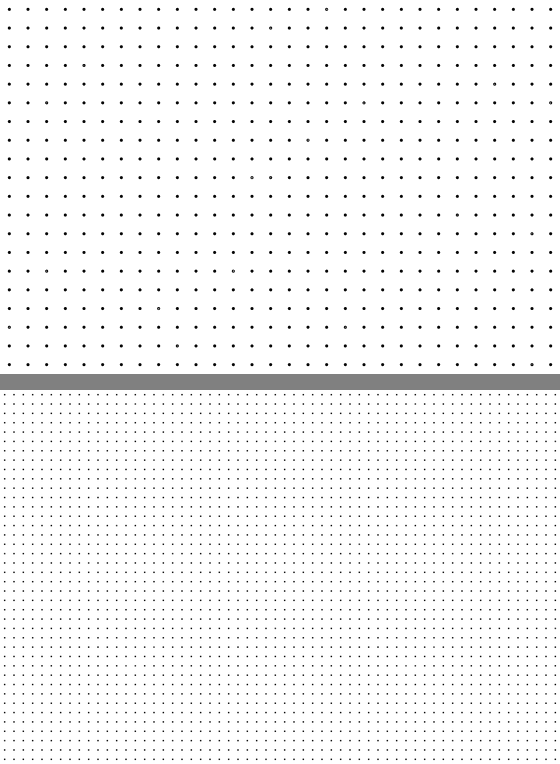
Top, the tile; bottom, the same tile 2 across and 2 down.
A WebGL 2 fragment shader for this pattern:

```glsl
#version 300 es
precision highp float;
// Dot grid: small black dots on white, a few of them worn pale in the centre.

uniform vec2 u_resolution;
out vec4 fragColor;

const vec2 GRID = vec2(30.0, 20.0);       // repeats across and down
const float DOT_RADIUS = 0.081;           // in column widths
const float WORN_RADIUS = 0.036;          // pale centre, in column widths
const float WORN_SHARE = 0.04;            // fraction of dots that are worn
const float WORN_OFFSET = 0.012;          // drift of the pale centre
const vec2 WORN_STRENGTH = vec2(0.3, 0.8);
const vec3 PAPER = vec3(1.0);
const vec3 INK = vec3(0.015);
const vec3 WORN_INK = vec3(0.82);

float hash(vec2 cell, float seed) {
    vec3 p = fract(vec3(cell, seed) * vec3(0.1031, 0.1030, 0.0973));
    p += dot(p, p.yzx + 33.33);
    return fract((p.x + p.y) * p.z);
}

// Antialiased coverage of a disc
float disc(vec2 p, float radius, float pixel) {
    return clamp(0.5 + (radius - length(p)) / pixel, 0.0, 1.0);
}

void main() {
    vec2 gridPos = gl_FragCoord.xy / u_resolution * GRID;
    vec2 cell = mod(floor(gridPos), GRID);

    // Measure in column widths so that dots stay round
    float pixel = GRID.x / u_resolution.x;
    vec2 cellSize = u_resolution / GRID * pixel;
    vec2 local = (fract(gridPos) - 0.5) * cellSize;

    // Wear is chosen per dot
    float isWorn = step(hash(cell, 3.0), WORN_SHARE);
    float strength = mix(WORN_STRENGTH.x, WORN_STRENGTH.y, hash(cell, 11.0));
    vec2 drift = (vec2(hash(cell, 19.0), hash(cell, 27.0)) - 0.5) * 2.0 * WORN_OFFSET;
    float wear = isWorn * strength * disc(local - drift, WORN_RADIUS, pixel);

    vec3 ink = mix(INK, WORN_INK, wear);
    fragColor = vec4(mix(PAPER, ink, disc(local, DOT_RADIUS, pixel)), 1.0);
}
```
